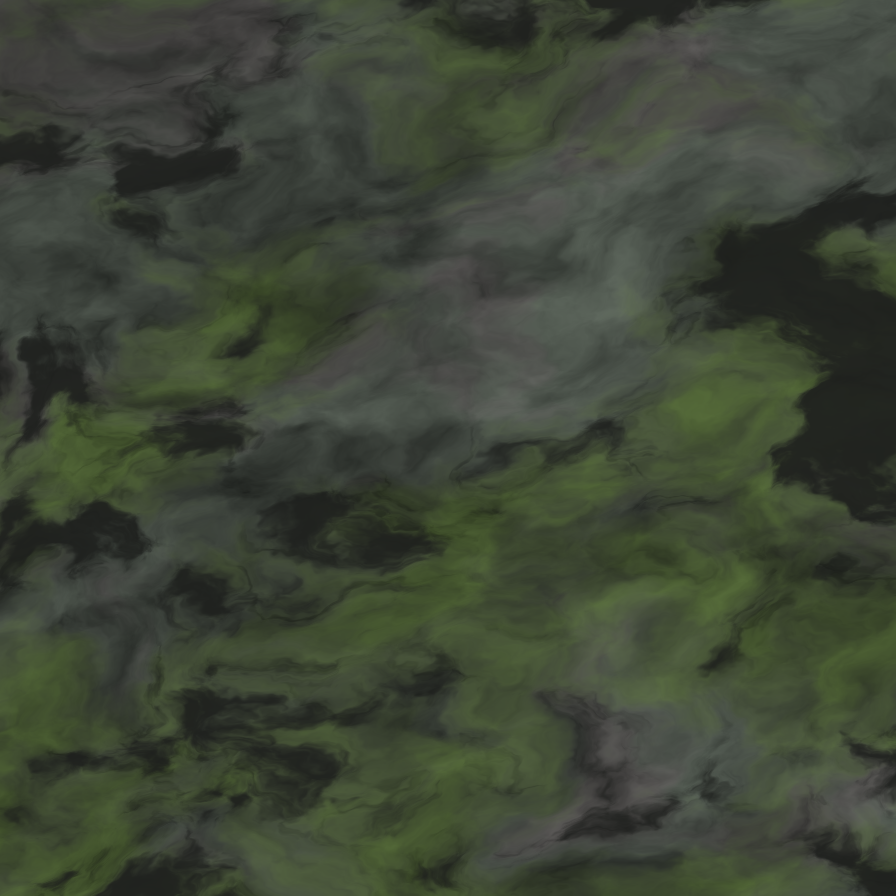
Reproduce this texture procedurally as a WebGL 1 fragment shader.

```glsl
precision highp float;
// Mossy weathered rock: tilted grey-green patches broken by dark ragged crevices.
uniform vec2 u_resolution;

const vec3 GREY_STONE = vec3(0.91, 1.00, 0.90);
const vec3 MAUVE_STONE = vec3(1.00, 0.98, 0.96);
const vec3 MOSS = vec3(0.86, 1.00, 0.70);
const vec3 BRIGHT_MOSS = vec3(0.80, 1.00, 0.54);
const vec3 CREVICE = vec3(0.118, 0.125, 0.115);

const float TILT = 0.24;           // grain direction, radians
const float FLATTEN = 1.75;        // squeeze across the grain
const float PATCH_SCALE = 5.0;
const float CREVICE_SCALE = 5.5;
const float DETAIL_SCALE = 21.0;
const float WARP = 0.75;
const float BRIGHTNESS = 0.283;
const float PATCH_CONTRAST = 0.24;
const float DETAIL_CONTRAST = 0.20;
const float VEIN_DEPTH = 0.055;

float hash(vec2 p) {
  return fract(sin(dot(p, vec2(127.1, 311.7))) * 43758.5453);
}

float noise(vec2 p) {
  vec2 cell = floor(p);
  vec2 f = fract(p);
  f = f * f * (3.0 - 2.0 * f);
  float low = mix(hash(cell), hash(cell + vec2(1.0, 0.0)), f.x);
  float high = mix(hash(cell + vec2(0.0, 1.0)), hash(cell + vec2(1.0)), f.x);
  return mix(low, high, f.y);
}

// Layered noise, turned at each octave to hide the lattice.
float fbm(vec2 p) {
  float sum = 0.0;
  float weight = 0.5;
  for (int i = 0; i < 6; i++) {
    sum += weight * noise(p);
    p = mat2(1.6, 1.2, -1.2, 1.6) * p + vec2(17.3, 9.1);
    weight *= 0.52;
  }
  return sum;
}

// Thin lines along the middle level of the noise.
float veins(vec2 p) {
  return 1.0 - smoothstep(0.0, 0.055, abs(fbm(p) - 0.5));
}

void main() {
  vec2 uv = gl_FragCoord.xy / min(u_resolution.x, u_resolution.y);

  // Grain space, warped so the patches get ragged outlines
  float c = cos(TILT);
  float s = sin(TILT);
  vec2 p = mat2(c, -s, s, c) * uv * vec2(1.0, FLATTEN);
  vec2 bend = vec2(fbm(p * 4.0 + 3.7), fbm(p * 4.0 + 41.2)) - 0.5;
  vec2 q = p * PATCH_SCALE + WARP * bend * 2.0;

  // Lightness from broad patches and fine roughness
  float patches = fbm(q + 11.0) - 0.5;
  float detail = fbm(p * DETAIL_SCALE + bend * 5.0) - 0.5;
  float light = BRIGHTNESS + PATCH_CONTRAST * patches + DETAIL_CONTRAST * detail;

  // Hue from moss cover, with a few brighter and mauve areas
  float cover = fbm(q * 0.8 + 63.0) + 0.25 * detail + 0.2 * patches;
  float moss = smoothstep(0.38, 0.60, cover);
  float lush = smoothstep(0.54, 0.76, cover);
  float mauve = smoothstep(0.48, 0.68, fbm(q * 0.9 + 87.0));
  vec3 stone = mix(GREY_STONE, MAUVE_STONE, mauve);
  vec3 tint = mix(mix(stone, MOSS, moss), BRIGHT_MOSS, lush);
  vec3 color = tint * (light + 0.02 * lush);

  // Crevices and the fine veins that gather around them
  float depth = fbm(p * CREVICE_SCALE + bend * 2.2 + 29.0) + 0.22 * detail;
  float hollow = 1.0 - smoothstep(0.31, 0.46, depth);
  float nearHollow = 1.0 - smoothstep(0.40, 0.60, depth);
  float vein = veins(p * 9.0 + bend * 3.0 + 52.0) * nearHollow;
  color -= VEIN_DEPTH * vein * tint;
  color = mix(color, CREVICE, 0.9 * hollow);

  gl_FragColor = vec4(clamp(color, 0.0, 1.0), 1.0);
}
```
